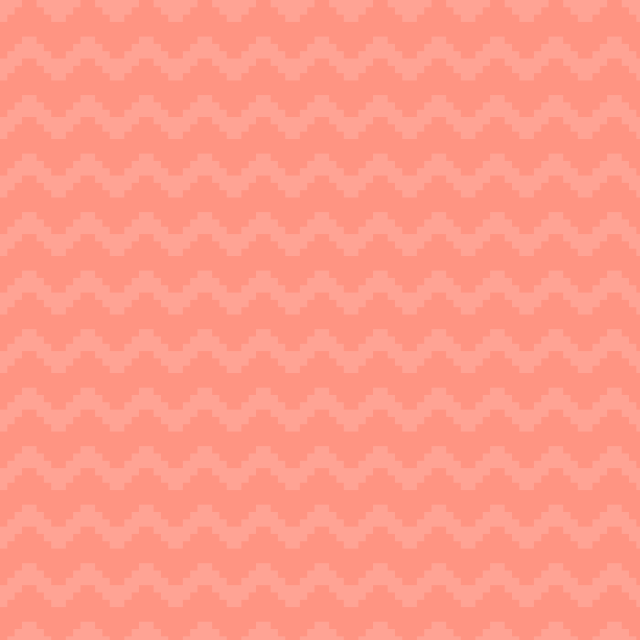
A three.js fragment shader for this pattern:

```glsl
// Rows of stepped zigzag bands in pale coral on a deeper coral ground.
// The canvas is a grid of square blocks; each block column shifts the band
// by whole blocks, and neighbouring columns are blended for smooth edges.

varying vec2 vUv;

const float BLOCKS = 87.5;       // blocks across and down the canvas
const float PERIOD = 8.0;        // blocks per repeat, both ways
const float THICKNESS = 3.0;     // band height in blocks
const float FIRST_PEAK = 5.0;    // blocks from the top edge to a peak

const vec3 GROUND = vec3(1.0, 0.58, 0.51);
const vec3 BAND = vec3(1.0, 0.64, 0.58);

// Whole blocks that the band drops below its peak in a given column
float stepDrop(float column, float period) {
  return abs(mod(column + 0.5, period) - 0.5 * period) - 0.5;
}

// Smooth coverage of the repeated band along one column
float bandCoverage(float column, float depth, float blur) {
  float middle = FIRST_PEAK + stepDrop(column, PERIOD) + 0.5 * THICKNESS;
  float halfPeriod = 0.5 * PERIOD;
  float offset = abs(mod(depth - middle + halfPeriod, PERIOD) - halfPeriod);
  return clamp((0.5 * THICKNESS - offset) / blur + 0.5, 0.0, 1.0);
}

// Band coverage with the vertical sides of the steps smoothed as well
float zigzag(vec2 p, vec2 blur) {
  float column = floor(p.x - 0.5);
  float side = p.x - column - 1.0;
  float blend = clamp(side / blur.x + 0.5, 0.0, 1.0);
  return mix(bandCoverage(column, p.y, blur.y),
             bandCoverage(column + 1.0, p.y, blur.y), blend);
}

void main() {
  // Block coordinates, with depth measured down from the top edge
  vec2 p = vec2(vUv.x, 1.0 - vUv.y) * BLOCKS;
  vec2 blur = max(fwidth(p), vec2(0.0001));
  gl_FragColor = vec4(mix(GROUND, BAND, zigzag(p, blur)), 1.0);
}
```
